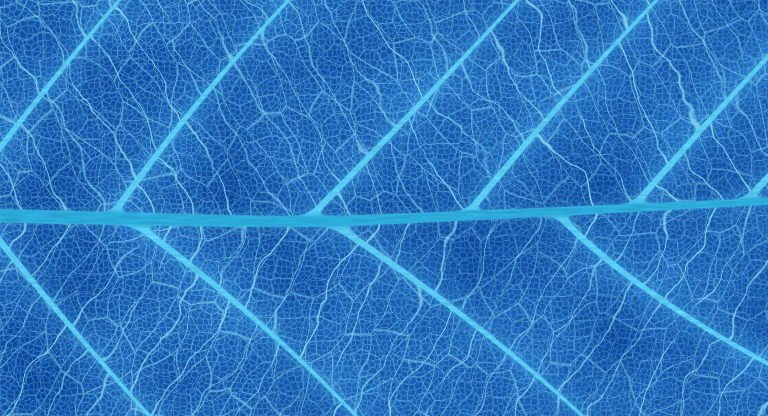
Write a Shadertoy shader that draws this texture.

```glsl
#define RIB_WIDTH 0.0165
#define LATERAL_WIDTH 0.0070
#define FLARE 0.022
#define RUNG_DENSITY 11.5
#define MESH_SCALE 21.0
#define FINE_SCALE 76.0
#define DEEP_BLUE vec3(0.04, 0.27, 0.60)
#define MID_BLUE vec3(0.13, 0.43, 0.75)
#define NET_BLUE vec3(0.38, 0.70, 0.90)
#define RUNG_COLOR vec3(0.53, 0.85, 0.96)
#define LATERAL_COLOR vec3(0.35, 0.80, 0.95)
#define RIB_COLOR vec3(0.17, 0.67, 0.85)

// Side veins: x at the midrib, x at the canvas edge, sideways bow
const vec3 UPPER[6] = vec3[6](
    vec3(-0.120, 0.287, -0.008), vec3(0.265, 0.694, -0.016),
    vec3(0.735, 1.244, 0.004), vec3(1.120, 1.579, -0.010),
    vec3(1.520, 1.975, -0.006), vec3(1.790, 2.240, 0.0));
const vec3 LOWER[6] = vec3[6](
    vec3(-0.520, -0.080, 0.0), vec3(-0.050, 0.359, -0.007),
    vec3(0.310, 0.856, 0.025), vec3(0.790, 1.400, 0.026),
    vec3(1.335, 2.100, -0.076), vec3(1.920, 2.800, 0.0));

vec2 hash2(vec2 p) {
    p = vec2(dot(p, vec2(127.1, 311.7)), dot(p, vec2(269.5, 183.3)));
    return fract(sin(p) * 43758.55);
}
float gradientNoise(vec2 p) {
    vec2 i = floor(p), f = fract(p);
    vec2 w = f * f * f * (f * (f * 6.0 - 15.0) + 10.0);
    float a = dot(hash2(i) * 2.0 - 1.0, f);
    float b = dot(hash2(i + vec2(1, 0)) * 2.0 - 1.0, f - vec2(1, 0));
    float c = dot(hash2(i + vec2(0, 1)) * 2.0 - 1.0, f - vec2(0, 1));
    float d = dot(hash2(i + 1.0) * 2.0 - 1.0, f - 1.0);
    return mix(mix(a, b, w.x), mix(c, d, w.x), w.y);
}
// Distance to the nearest wall between Voronoi cells
float cellWall(vec2 p) {
    vec2 cell = floor(p), f = fract(p), nearest = vec2(0);
    float best = 9.0, wall = 9.0;
    for (int k = 0; k < 18; k++) {
        vec2 o = vec2(k % 3 - 1, (k / 3) % 3 - 1);
        vec2 r = o + 0.1 + 0.8 * hash2(cell + o) - f;
        vec2 gap = r - nearest;
        if (k < 9) {
            if (dot(r, r) < best) { best = dot(r, r); nearest = r; }
        } else if (dot(gap, gap) > 0.0001)
            wall = min(wall, dot(0.5 * (r + nearest), normalize(gap)));
    }
    return wall;
}
float midribY(float x) {
    float d = x - 0.75;
    return 0.468 + 0.012 * d + 0.037 * (sqrt(d * d + 0.03) - 0.17);
}
float smoothMin(float a, float b, float k) {
    float h = max(k - abs(a - b), 0.0) / k;
    return min(a, b) - h * h * k * 0.25;
}
float stroke(float d, float width, float soft) {
    return 1.0 - smoothstep(width - soft, width + soft, d);
}

void mainImage(out vec4 fragColor, in vec2 fragCoord) {
    vec2 p = fragCoord / iResolution.y;
    float soft = max(0.7 / iResolution.y, 0.0014);
    float ribOffset = p.y - midribY(p.x);
    bool above = ribOffset > 0.0;
    // Nearest side vein, and the blade strip that holds this point
    float lateral = 9.0, left = -0.6, right = 2.9, strip = above ? 0.0 : 20.0;
    for (int i = 0; i < 6; i++) {
        vec3 v = above ? UPPER[i] : LOWER[i];
        float root = midribY(v.x), span = (above ? 1.0 : 0.0) - root;
        float t = (p.y - root) / span;
        float veinX = mix(v.x, v.y, t) + 4.0 * v.z * t * (1.0 - t);
        float slope = (v.y - v.x + 4.0 * v.z * (1.0 - 2.0 * t)) / span;
        float width = LATERAL_WIDTH * mix(1.15, 0.55, clamp(t, 0.0, 1.0));
        lateral = min(lateral, abs(p.x - veinX) * inversesqrt(1.0 + slope * slope) - width);
        if (p.x > veinX) { left = veinX; strip += 1.0; }
        else right = min(right, veinX);
    }
    float across = clamp((p.x - left) / (right - left), 0.0, 1.0);
    float rib = abs(ribOffset) - RIB_WIDTH * mix(1.0, 0.5, p.x / 1.84);
    float veins = smoothMin(rib, lateral, FLARE);
    // Blade shading: dark strip centres and pale margins
    float cloud = gradientNoise(p * 3.2 + 4.0) + 0.5 * gradientNoise(p * 8.0);
    float shade = 0.58 + 0.7 * cloud + 0.25 * exp(-max(lateral, 0.0) * 22.0);
    shade -= 0.24 * sin(3.14159 * across);
    vec3 color = mix(DEEP_BLUE, MID_BLUE, clamp(shade + 0.12, 0.0, 1.2));
    color *= 1.0 + 0.25 * gradientNoise(p * 105.0);
    // Three grades of mesh, bent so that the cells look grown
    vec2 bend = vec2(gradientNoise(p * 13.0), gradientNoise(p * 13.0 + 31.0));
    vec2 q = p + 0.018 * bend;
    float vigor = mix(1.08, 0.8, p.x / 1.84) * (0.9 + 0.4 * cloud);
    float fine = stroke(cellWall(q * FINE_SCALE) / FINE_SCALE, 0.0010, soft);
    float mesh = stroke(cellWall(q * MESH_SCALE) / MESH_SCALE, 0.0011, soft);
    vec2 grain = above ? vec2(0.87, 0.48) : vec2(0.87, -0.48);
    vec2 long2 = vec2(dot(q, grain) * 13.0, dot(q, vec2(-grain.y, grain.x)) * 6.5);
    float branch = stroke(cellWall(long2 + 40.0) / 11.0, 0.0013, soft);
    color = mix(color, NET_BLUE, clamp(0.62 * fine * vigor, 0.0, 1.0));
    color = mix(color, RUNG_COLOR, clamp(max(0.48 * mesh, 0.68 * branch) * vigor, 0.0, 1.0));
    // Rungs crossing each strip from one side vein to the next
    float along = 0.87 * p.x + 0.48 * abs(ribOffset) + 0.026 * bend.x;
    along += 0.07 * gradientNoise(p * 4.5 + strip * 7.3) + 0.006 * gradientNoise(p * 38.0);
    float ladder = along * RUNG_DENSITY + hash2(vec2(strip, 3.0)).x;
    float strength = 0.6 + 0.4 * hash2(vec2(floor(ladder), strip)).x;
    strength *= smoothstep(-0.45, -0.1, gradientNoise(p * 7.0 + 17.0));
    float rung = abs(fract(ladder) - 0.5) / RUNG_DENSITY;
    float rungWidth = 0.0014 + 0.0012 * exp(-max(veins, 0.0) * 20.0);
    color = mix(color, RUNG_COLOR, 0.9 * strength * stroke(rung, rungWidth, soft));
    // Glow and body of the main veins
    color = mix(color, LATERAL_COLOR, 0.18 * exp(-max(veins, 0.0) * 90.0));
    vec3 body = mix(RIB_COLOR, LATERAL_COLOR, smoothstep(-0.006, 0.012, rib));
    body *= 1.0 + 0.14 * gradientNoise(p * vec2(18.0, 150.0));
    color = mix(color, body, stroke(veins, 0.0, soft * 1.2));
    fragColor = vec4(clamp(color, 0.0, 1.0), 1.0);
}
```
